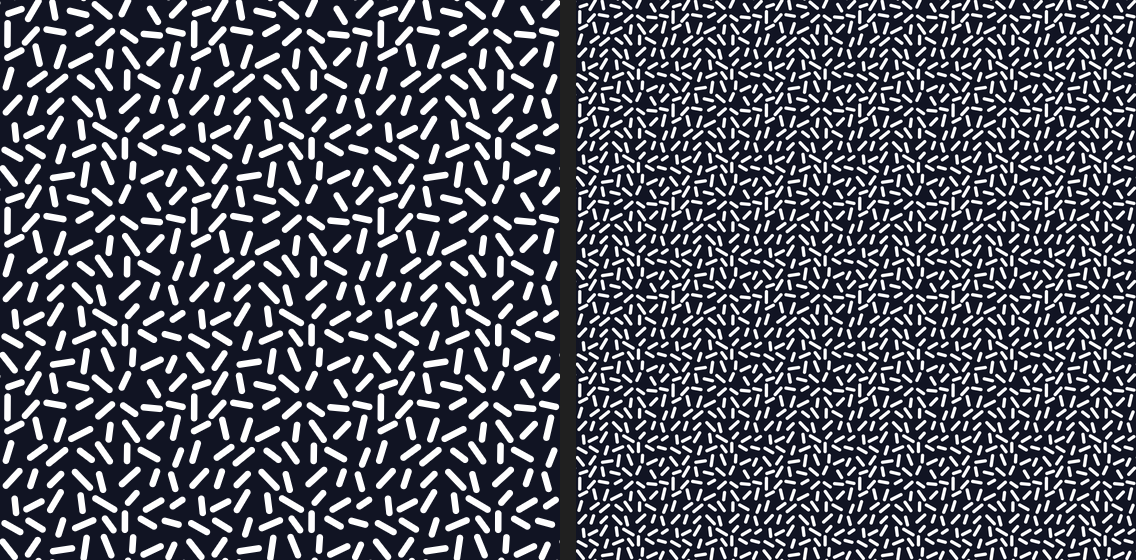
Left, the tile; right, the same tile 2 across and 2 down.
A Shadertoy shader for this pattern:

```glsl
#define REPEATS 3            // tiles across the canvas
#define CELLS 8              // sprinkles across one tile
#define RADIUS 0.14          // lengths below are in cells
#define MIN_ARM 0.28
#define MAX_ARM 0.47
#define JITTER 0.2
#define REACH 0.75           // keeps diagonal neighbours apart
#define CLEARANCE 0.45       // wanted distance between core lines
#define TRIES 16
#define SEED 7
#define NAVY vec3(0.067, 0.078, 0.137)
#define WHITE vec3(0.995)

// Integer hash, three values from 0 to 1
vec3 hash3(uvec3 v) {
    v = v * 1664525u + 1013904223u;
    v.x += v.y * v.z;
    v.y += v.z * v.x;
    v.z += v.x * v.y;
    v ^= v >> 16u;
    v.x += v.y * v.z;
    v.y += v.z * v.x;
    v.z += v.x * v.y;
    return vec3(v >> 8u) / 16777216.0;
}

float segmentDistance(vec2 p, vec4 s) {
    vec2 along = s.zw - s.xy, q = p - s.xy;
    return length(q - along * clamp(dot(q, along) / dot(along, along), 0.0, 1.0));
}

// Core line of a sprinkle; each attempt gives another angle and place
vec4 candidate(ivec2 cell, int attempt) {
    uvec2 id = uvec2((cell + CELLS) % CELLS);
    vec3 rnd = hash3(uvec3(id, uint(SEED + attempt)));
    float size = hash3(uvec3(id, uint(SEED + 500))).x;
    float arm = mix(MIN_ARM, MAX_ARM, size) * (1.0 - 0.015 * float(attempt));
    float angle = rnd.z * 3.14159;
    vec2 tip = arm * vec2(cos(angle), sin(angle));
    vec2 offset = JITTER * (2.0 * rnd.xy - 1.0);
    float room = REACH - abs(tip.x) - abs(tip.y);
    offset *= clamp(room / max(abs(offset.x) + abs(offset.y), 0.001), 0.0, 1.0);
    vec2 center = vec2(cell) + 0.5 + offset;
    return vec4(center - tip, center + tip);
}

// Smallest distance from points along one line to another line
float gapBetween(vec4 a, vec4 b) {
    float gap = 9.0;
    for (int i = 0; i < 5; i++)
        gap = min(gap, segmentDistance(mix(a.xy, a.zw, float(i) / 4.0), b));
    return gap;
}

// Even cells are free; odd cells take an attempt that clears their four neighbours
vec4 sprinkle(ivec2 cell) {
    vec4 chosen = candidate(cell, 0);
    if (((cell.x + cell.y) & 1) == 0) return chosen;
    vec4 left = candidate(cell - ivec2(1, 0), 0);
    vec4 right = candidate(cell + ivec2(1, 0), 0);
    vec4 below = candidate(cell - ivec2(0, 1), 0);
    vec4 above = candidate(cell + ivec2(0, 1), 0);
    float bestGap = -1.0;
    for (int i = 0; i < TRIES; i++) {
        vec4 trial = candidate(cell, i);
        float gap = min(min(gapBetween(trial, left), gapBetween(trial, right)),
                        min(gapBetween(trial, below), gapBetween(trial, above)));
        if (gap > bestGap) {
            bestGap = gap;
            chosen = trial;
        }
        if (bestGap > CLEARANCE) break;
    }
    return chosen;
}

void mainImage(out vec4 fragColor, in vec2 fragCoord) {
    float cellsAcross = float(REPEATS * CELLS);
    vec2 p = fragCoord / iResolution.xy * cellsAcross;
    float pixel = cellsAcross / iResolution.y;
    ivec2 home = ivec2(floor(p));

    // Nearest sprinkle in the surrounding cells
    float dist = 9.0;
    for (int y = -1; y <= 1; y++)
        for (int x = -1; x <= 1; x++)
            dist = min(dist, segmentDistance(p, sprinkle(home + ivec2(x, y))));

    float coverage = clamp(0.5 - (dist - RADIUS) / pixel, 0.0, 1.0);
    fragColor = vec4(mix(NAVY, WHITE, coverage), 1.0);
}
```
